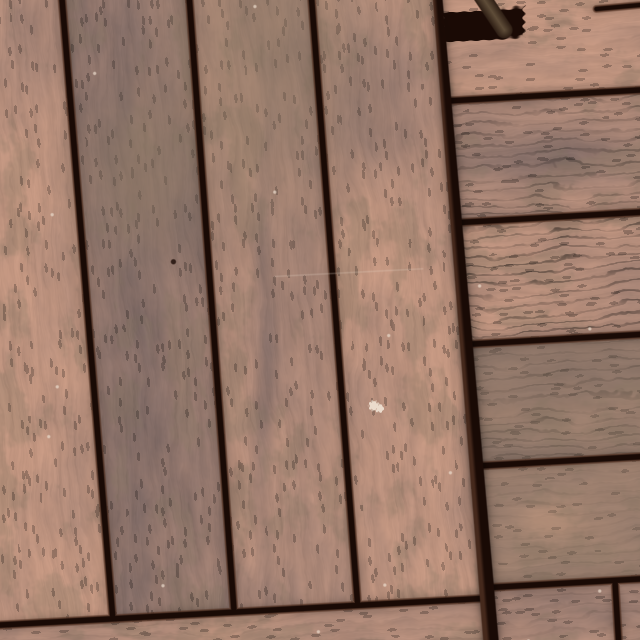
Write a three.js fragment shader that draws this texture.

```glsl
// Weathered timber decking: four long tilted boards meet a stack of cross boards.
// Seams are distances to slanted lines; the wood is layered sines stretched along
// each board, with cellular flecks, broad stains and a few pale chips.
varying vec2 vUv;

const vec3 SALMON = vec3(0.765, 0.59, 0.505);
const vec3 UMBER = vec3(0.52, 0.43, 0.405);
const vec3 OLIVE = vec3(0.53, 0.46, 0.38);
const vec3 RUST = vec3(0.33, 0.20, 0.14);
const vec3 GAP = vec3(0.10, 0.04, 0.02);
const vec3 CHIP = vec3(0.92, 0.86, 0.80);

vec2 hash2(vec2 c) {
  return fract(sin(vec2(dot(c, vec2(127.1, 311.7)), dot(c, vec2(269.5, 183.3)))) * 4375.85);
}

float layeredSines(vec2 q) {
  float sum = 0.0, amp = 0.5;
  for (int i = 0; i < 6; i++) {
    q = mat2(0.8, -0.6, 0.6, 0.8) * q * 1.65 + 1.3;
    sum += amp * sin(q.x + 1.7 * sin(q.y + 0.6 * sum));
    amp *= 0.66;
  }
  return sum;
}

// Distance to the nearest scattered point, and that cell's random value
vec2 cellular(vec2 q) {
  vec2 best = vec2(9.0, 0.0);
  for (int j = -1; j <= 1; j++)
    for (int i = -1; i <= 1; i++) {
      vec2 cell = floor(q) + vec2(float(i), float(j));
      vec2 h = hash2(cell);
      float d = length(cell + h - q);
      if (d < best.x) best = vec2(d, fract(h.x * 7.0 + h.y * 13.0));
    }
  return best;
}

float pick(vec4 v, float i) {
  return dot(v, 1.0 - step(0.5, abs(vec4(0.0, 1.0, 2.0, 3.0) - i)));
}

float inside(float d, float radius) {
  return 1.0 - smoothstep(radius - 0.0015, radius + 0.0015, d);
}

float stain(vec2 p, vec2 center, vec2 size) {
  vec2 q = (p - center) / size;
  return exp(-dot(q, q));
}

float segment(vec2 p, vec2 a, vec2 b) {
  vec2 ab = b - a;
  return length(p - a - ab * clamp(dot(p - a, ab) / dot(ab, ab), 0.0, 1.0));
}

float box(vec2 p, vec2 center, vec2 halfSize) {
  vec2 d = abs(p - center) - halfSize;
  return max(d.x, d.y);
}

vec3 wood(vec2 q, float seed, float shade, float veins) {
  vec2 s = q + seed * vec2(3.7, 1.9);
  float mottle = layeredSines(s * vec2(14.0, 5.0));
  float blotch = layeredSines(s * vec2(28.0, 19.0) + 4.0);
  float grain = layeredSines(s * vec2(130.0, 13.0) + vec2(mottle * 1.5, 0.0));
  float vein = smoothstep(0.55, 1.0, sin(s.x * 390.0 + 3.5 * mottle + 2.0 * blotch));
  vec3 col = mix(SALMON, UMBER, clamp(shade + 0.16 * mottle + 0.10 * blotch, 0.0, 1.25));
  col = mix(col, OLIVE, 0.3 * smoothstep(0.1, 1.1, blotch - mottle));
  col *= 1.0 + 0.035 * grain - veins * vein * (0.6 + 0.4 * blotch);
  vec2 fleck = cellular(s * vec2(95.0, 32.0));
  return col * (1.0 - 0.22 * inside(fleck.x, 0.24) * step(0.62, fleck.y));
}

void main() {
  vec2 p = vUv;
  float depth = 1.0 - p.y;

  // Layout: long seams, foot seam and cross-board rows
  vec4 seams = vec4(0.097, 0.296, 0.487, 0.684) + vec4(0.082, 0.073, 0.076, 0.083) * depth;
  float board = dot(step(seams.xyz, vec3(p.x)), vec3(1.0));
  float mainSeam = p.x - seams.w;
  float foot = depth - 0.9766 + 0.055 * p.x;
  float rowPos = (depth - 0.1406 - 0.057 * (1.0 - p.x)) / 0.191;
  float row = floor(rowPos) + 1.0;

  vec3 col;
  float gapDist;
  if (mainSeam > 0.0) {
    float shade = row < 3.5 ? pick(vec4(0.08, 0.38, 0.28, 0.70), row) : 0.52;
    shade += 0.6 * stain(p, vec2(0.86, 0.75), vec2(0.17, 0.045));
    shade -= 0.5 * stain(p, vec2(0.86, 0.19), vec2(0.05, 0.03));
    float veins = row < 0.5 ? 0.03 : pick(vec4(0.0, 0.15, 0.27, 0.15), row) + 0.08;
    col = wood(vec2(rowPos * 0.191, p.x), row + 6.0, shade, veins);
    col = mix(col, OLIVE, row > 2.5 && row < 4.5 ? 0.35 : 0.0);
    gapDist = abs(fract(rowPos + 0.5) - 0.5) * 0.191;
    if (row > 4.5) gapDist = min(gapDist, abs(p.x - 0.961 - 0.06 * (depth - 0.91)));
    gapDist = min(gapDist, segment(p, vec2(0.932, 0.986), vec2(1.02, 0.994)) + 0.001);
  } else if (foot > 0.0) {
    col = wood(vec2(foot, p.x), 13.0, 0.30, 0.05);
    gapDist = foot;
  } else {
    float shade = pick(vec4(0.10, 0.80, 0.38, 0.14), board);
    shade += 0.45 * stain(p, vec2(0.58, 0.86), vec2(0.10, 0.14));
    shade += 0.30 * stain(p, vec2(0.22, 0.40), vec2(0.05, 0.18));
    shade += 0.30 * stain(p, vec2(0.05, 0.96), vec2(0.10, 0.12));
    float wobble = 0.006 * sin(p.y * 17.0);
    shade += 0.50 * stain(p, vec2(0.414 + wobble, 0.48), vec2(0.016, 0.36));
    col = wood(vec2(p.x - 0.078 * depth, p.y), board + 1.0, shade, 0.035);
    float green = stain(p, vec2(0.22, 0.73), vec2(0.09, 0.12)) + stain(p, vec2(0.42, 0.94), vec2(0.14, 0.25));
    col = mix(col, OLIVE, 0.45 * min(green, 1.0));
    vec3 away = abs(p.x - seams.xyz);
    gapDist = min(min(away.x, away.y), min(away.z, -foot));
  }

  // Shaded board edges and dark gaps
  col *= 1.0 - 0.45 * exp(-gapDist / 0.006);
  col = mix(col, RUST, 0.75 * inside(gapDist, 0.0068));
  col = mix(col, GAP, inside(gapDist, 0.0046));
  float mainHalf = 0.0075 + 0.0045 * depth;
  col *= 1.0 - 0.35 * exp(-max(abs(mainSeam) - mainHalf, 0.0) / 0.006);
  vec3 lip = mix(GAP, RUST, 0.75 * (1.0 - smoothstep(-0.007, 0.0, mainSeam)));
  col = mix(col, lip, inside(abs(mainSeam), mainHalf));

  // Ragged notch with a leaning stick
  vec2 notchPos = p - vec2(0.0, 0.08 * (p.x - 0.755));
  float ragged = 0.0018 * sin(p.y * 480.0) + 0.001 * sin(p.x * 310.0);
  col = mix(col, GAP, inside(box(notchPos, vec2(0.755, 0.961), vec2(0.064, 0.023)) + ragged, 0.0));
  float stick = segment(p, vec2(0.75, 1.01), vec2(0.788, 0.953));
  col = mix(col, mix(vec3(0.37, 0.30, 0.22), GAP, stick / 0.018), inside(stick, 0.013));

  // Scratch, pale chips and sparse specks
  float scratch = segment(p, vec2(0.43, 0.568), vec2(0.66, 0.58));
  col = mix(col, CHIP, 0.22 * inside(scratch, 0.0012));
  float chip = min(length(p - vec2(0.584, 0.366)), length(p - vec2(0.593, 0.362)) + 0.001);
  col = mix(col, CHIP, inside(chip + 0.0015 * sin(p.x * 900.0) * sin(p.y * 700.0), 0.0075));
  vec2 speck = cellular(p * 9.0 + 2.0);
  col = mix(col, CHIP, 0.7 * inside(speck.x / 9.0, 0.0025) * step(0.84, speck.y));
  col = mix(col, GAP, 0.8 * inside(length(p - vec2(0.271, 0.591)), 0.004));
  gl_FragColor = vec4(col, 1.0);
}
```
